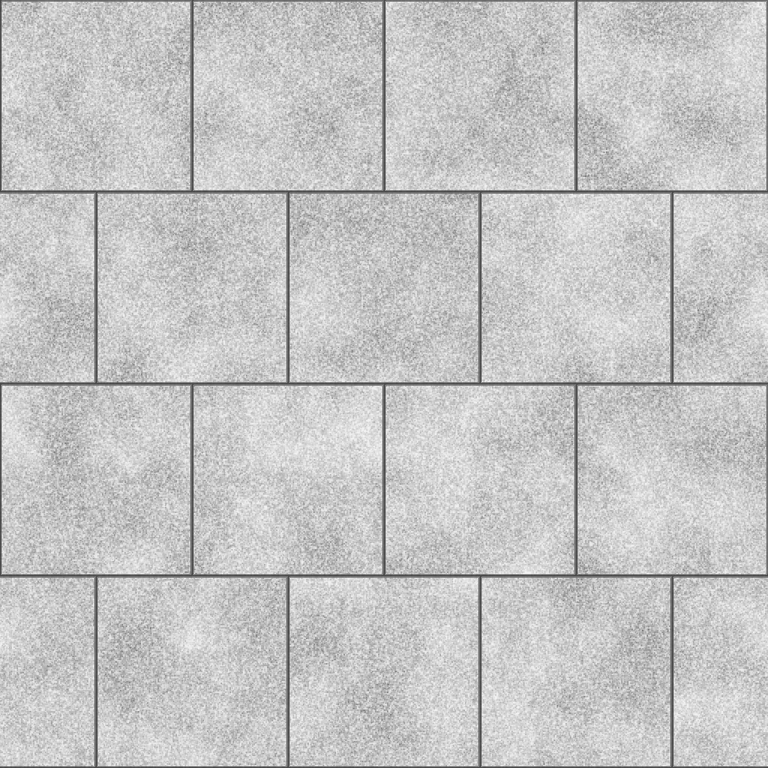
Write a WebGL 2 fragment shader that draws this texture.

```glsl
#version 300 es
precision highp float;
// Pale grey concrete pavers in a half-offset bond, split by thin dark joints.
// Each slab gets its own cloudy mottling; fine grain and cellular pits cover
// it all. Every lattice wraps at the canvas edge, so the result tiles.

#define TILES 4.0          // slabs across and rows down (even)
#define JOINT 0.0021       // half width of a joint
#define SHADOW 0.0010      // offset of the joint's shaded side
#define BASE 0.803         // slab brightness before pitting
#define MOTTLE 0.21        // strength of the cloudy stains
#define GRAIN 0.21         // strength of the finest speckle
#define BLOTCH 0.11        // strength of the slightly wider speckle
#define PITS 0.11          // depth of the dark pits
#define PIT_CELLS 256.0    // pits across the canvas

uniform vec2 u_resolution;
out vec4 fragColor;

const vec3 JOINT_LIT = vec3(0.42);
const vec3 JOINT_DARK = vec3(0.29);

// Integer hash of a lattice point, two values in 0..1
vec2 hash2(vec2 cell) {
  uvec2 v = uvec2(ivec2(cell)) * 1664525u + 1013904223u;
  v.x += v.y * 1664525u;
  v.y += v.x * 1664525u;
  v ^= v >> 16u;
  v.x += v.y * 1664525u;
  v.y += v.x * 1664525u;
  v ^= v >> 16u;
  return vec2(v & 65535u) / 65535.0;
}

// Value noise whose lattice wraps after a whole period
float noise(vec2 p, float period) {
  vec2 i = floor(p), f = fract(p);
  f = f * f * (3.0 - 2.0 * f);
  vec2 a = mod(i, period), b = mod(i + 1.0, period);
  float salt = period * 3.0;
  float low = mix(hash2(a + salt).x, hash2(vec2(b.x, a.y) + salt).x, f.x);
  float high = mix(hash2(vec2(a.x, b.y) + salt).x, hash2(b + salt).x, f.x);
  return mix(low, high, f.y);
}

// Soft stains, shifted by whole lattice steps so each slab differs
float stains(vec2 p, vec2 slab) {
  float sum = 0.0, weight = 0.5, cells = 12.0;
  for (int octave = 0; octave < 4; octave++) {
    vec2 shift = floor(hash2(slab + 31.0) * cells);
    sum += weight * (noise(p * cells + shift, cells) - 0.5);
    weight *= 0.65;
    cells *= 2.0;
  }
  return sum;
}

// Scattered round pits of random depth, by wrapped cellular noise
float pits(vec2 p) {
  vec2 q = p * PIT_CELLS, cell = floor(q);
  float depth = 0.0;
  for (int y = -1; y <= 1; y++) {
    for (int x = -1; x <= 1; x++) {
      vec2 c = cell + vec2(x, y);
      vec2 id = mod(c, PIT_CELLS);
      float d = length(q - c - hash2(id));
      depth = max(depth, (1.0 - smoothstep(0.1, 0.4, d)) * hash2(id + 517.0).y);
    }
  }
  return depth;
}

void main() {
  vec2 p = gl_FragCoord.xy / u_resolution;
  float pixel = 1.0 / min(u_resolution.x, u_resolution.y);

  // Running bond: even rows slide by half a slab
  vec2 q = p * TILES;
  float row = floor(q.y);
  q.x += 0.5 * (1.0 - mod(row, 2.0));
  vec2 slab = vec2(mod(floor(q.x), TILES), row);
  vec2 gap = (fract(q) - step(0.5, fract(q))) / TILES;
  float edge = min(abs(gap.x), abs(gap.y));

  // Slab surface: stains, speckle and pits, rougher where stained dark
  float stain = stains(p, slab);
  float tone = BASE + MOTTLE * stain + 0.01 * (hash2(slab + 77.0).y - 0.5);
  float grain = noise(p * 512.0 - 0.5, 512.0) - 0.5;
  float blotch = noise(p * 384.0, 384.0) - 0.5;
  float rough = 1.0 - 0.9 * stain;
  tone += rough * (GRAIN * grain + BLOTCH * blotch - PITS * pits(p));

  // Faint pale arris beside the joint
  tone += 0.03 * (1.0 - smoothstep(JOINT, JOINT + 0.003, edge));
  vec3 color = vec3(clamp(tone, 0.4, 0.95));

  // Joint, one side of it in shadow
  float soft = 0.5 * pixel;
  vec2 offAxis = abs(gap - SHADOW);
  float shade = min(offAxis.x, offAxis.y);
  float dark = 1.0 - smoothstep(SHADOW - soft, SHADOW + soft, shade);
  float joint = 1.0 - smoothstep(JOINT - soft, JOINT + soft, edge);
  vec3 jointColor = mix(JOINT_LIT, JOINT_DARK, dark) + 0.04 * grain;
  fragColor = vec4(mix(color, jointColor, joint), 1.0);
}
```
